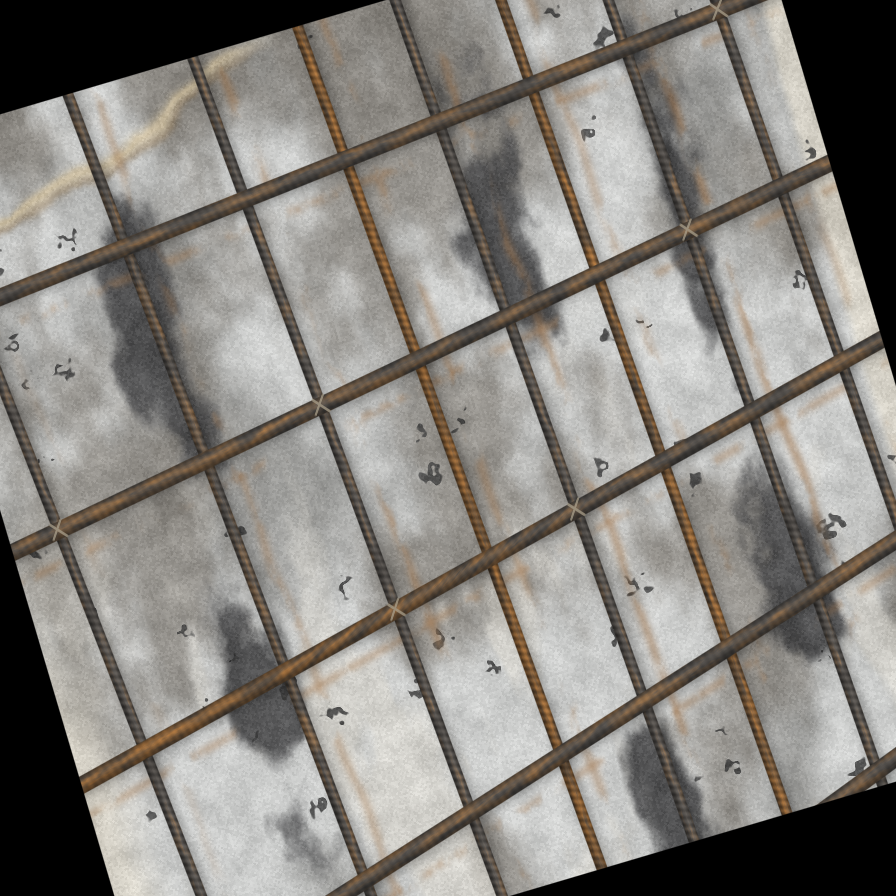
This texture is drawn by a WebGL 1 fragment shader. Its source:

```glsl
precision highp float;

uniform vec2 u_resolution;

float hash(vec2 p) {
  vec3 q = fract(p.xyx * 0.1031);
  q += dot(q, q.yzx + 33.33);
  return fract((q.x + q.y) * q.z);
}

float noise(vec2 p) {
  vec2 i = floor(p), f = fract(p);
  f = f * f * (3.0 - 2.0 * f);
  return mix(mix(hash(i), hash(i + vec2(1, 0)), f.x),
             mix(hash(i + vec2(0, 1)), hash(i + vec2(1, 1)), f.x), f.y);
}

float fbm(vec2 p) {
  float sum = 0.0, gain = 0.52;
  for (int i = 0; i < 5; i++) {
    sum += gain * noise(p);
    p = mat2(1.6, 1.2, -1.2, 1.6) * p + 17.3;
    gain *= 0.5;
  }
  return sum;
}

float bell(float x, float width) {
  return exp(-x * x / (width * width));
}

// Ribbed round bar; across runs from -1 to 1, along is in canvas units
vec3 steel(float across, float along, float rust, float ribs) {
  float wear = fbm(vec2(along * 45.0, across * 1.5 + rust * 50.0));
  vec3 color = mix(vec3(0.32, 0.305, 0.29), vec3(0.49, 0.34, 0.19),
                   clamp(rust + 1.4 * (wear - 0.5), 0.0, 1.0));
  float light = 0.6 + 0.55 * bell(across - 0.2, 0.65);
  light += ribs * sin(along * 700.0 + across * 1.6);
  return color * light * (0.75 + 0.5 * wear);
}

vec3 concrete(vec2 q) {
  float tone = fbm(q * vec2(8.0, 4.0) + 3.0);
  float grain = fbm(q * 42.0);
  vec3 color = mix(vec3(0.61, 0.61, 0.60), vec3(0.80, 0.805, 0.80), smoothstep(0.27, 0.62, tone));

  // Grime, thicker toward the upper left
  float corner = smoothstep(-0.1, 0.7, q.y - q.x);
  float grime = smoothstep(0.46, 0.75, fbm(q * vec2(11.0, 6.0) + 40.0) + 0.14 * corner);
  color = mix(color, vec3(0.47, 0.45, 0.42), grime * 0.65);

  // Pale smears and cream borders
  float smear = smoothstep(0.53, 0.62, fbm(q * vec2(10.0, 3.5) + 21.0));
  color = mix(color, vec3(0.84, 0.83, 0.80), 0.7 * smear * (1.0 - smoothstep(-0.3, 0.25, q.y)));
  float border = smoothstep(0.465, 0.48, q.x + 0.03 * (tone - 0.5));
  border += smoothstep(0.44, 0.49, -q.x + 0.08 * (tone - 0.5)) * (1.0 - smoothstep(-0.2, 0.0, q.y));
  color = mix(color, vec3(0.86, 0.84, 0.79), 0.8 * border);

  // Ragged cream seam
  float seam = q.y - 0.514 - 0.348 * q.x + 0.06 * (fbm(q * 9.0) - 0.5);
  float reach = 1.0 - smoothstep(-0.14, -0.04, q.x);
  color = mix(color, vec3(0.56, 0.49, 0.40), 0.6 * reach * bell(seam + 0.009, 0.006));
  color = mix(color, vec3(0.80, 0.74, 0.62), 0.85 * reach * bell(seam, 0.008));

  // Long soot patches in columns
  float soot = -1.0;
  for (int i = 0; i < 6; i++) {
    float column = mod(float(i), 3.0), row = floor(float(i) / 3.0);
    vec2 center = vec2(-0.28 + 0.5 * column - 0.0975 * column * column,
                       0.22 - row * (0.45 + 0.25 * column * (2.0 - column)));
    soot = max(soot, 1.0 - length((q - center) / vec2(0.05, 0.17)));
  }
  soot += 1.7 * (fbm(q * vec2(19.0, 10.0) + 8.0) - 0.5) + 0.5 * (grain - 0.5);
  color = mix(color, vec3(0.27, 0.27, 0.275), 0.88 * smoothstep(0.08, 0.6, soot));

  // Scattered dark chips
  vec2 cell = floor(q * 22.0), local = fract(q * 22.0) - 0.5;
  float pick = hash(cell + 71.0);
  local += 0.5 * (vec2(noise(q * 130.0), noise(q * 130.0 + 50.0)) - 0.5);
  float chip = 1.0 - smoothstep(0.05, 0.12, length(local) - 0.12 * hash(cell + 9.0));
  color = mix(color, vec3(0.22), 0.8 * chip * step(0.89, pick));

  return color + 0.16 * (grain - 0.5) + 0.07 * (hash(floor(q * 400.0) + 300.0) - 0.5);
}

void main() {
  float scale = min(u_resolution.x, u_resolution.y);
  float aa = 0.8 / scale;
  vec2 p = (gl_FragCoord.xy - 0.5 * u_resolution) / scale;
  vec2 q = vec2(dot(p, vec2(0.9588, 0.284)), dot(p, vec2(-0.284, 0.9588)));
  vec3 color = concrete(q);
  float patchy = smoothstep(0.42, 0.65, fbm(q * vec2(34.0, 20.0) + 90.0));
  vec3 rustStain = vec3(0.63, 0.46, 0.30);

  // Crossbars fan out as their slope grows with each row
  float gap = 0.238 - 0.066 * q.x;
  float k = (0.343 + 0.092 * q.x - q.y) / gap;
  float row = floor(k + 0.5);
  float slope = 0.092 + 0.066 * row;
  float rowDist = (row - k) * gap * -inversesqrt(1.0 + slope * slope);
  rowDist = -rowDist;
  float trace = (fract(k + 0.37) - 0.5) * gap;
  color = mix(color, rustStain, 0.35 * patchy * bell(trace, 0.006));

  // Upright bars with uneven spacing
  float tie = 0.0;
  for (int n = 0; n < 8; n++) {
    float i = float(n) - 3.0;
    float foot = 0.002 + i * (0.1126 + i * (-0.0041 + i * (0.00182 - 0.00022 * i)));
    float d = q.x - foot + q.y * (0.059 - 0.006 * i + 0.0008 * i * i);
    float rust = step(mod(i, 2.0), 0.5) * exp(-0.25 * (i - 0.8) * (i - 0.8));
    float streak = bell(d - 0.024 - 0.008 * noise(q * 14.0), 0.006);
    color = mix(color, rustStain, 0.6 * streak * patchy * hash(vec2(i + 9.0, 4.0)));
    color *= 1.0 - 0.22 * bell(d - 0.004, 0.009);
    float cover = 1.0 - smoothstep(-aa, aa, abs(d) - 0.0062);
    color = mix(color, steel(d / 0.0062, q.y + 0.02 * i, rust, 0.13), cover);

    // Wire twists on some crossings
    float wire = min(abs(d + 0.7 * rowDist), abs(d - 0.9 * rowDist + 0.003));
    float near = 1.0 - smoothstep(0.011, 0.014, length(vec2(d, rowDist)));
    tie = max(tie, near * (1.0 - smoothstep(0.0008, 0.0008 + 2.0 * aa, wire))
                   * step(0.68, hash(vec2(i + 20.0, row + 5.0))));
  }

  // Crossbars lie on top
  color *= 1.0 - 0.25 * bell(rowDist + 0.006, 0.01);
  float rowRust = 0.22 + 0.4 * bell(row - 2.0, 0.8) * (1.0 - smoothstep(-0.3, 0.2, q.x));
  float rowCover = 1.0 - smoothstep(-aa, aa, abs(rowDist) - 0.0096);
  color = mix(color, steel(rowDist / 0.0096, q.x + 0.3 * row, rowRust, 0.05), rowCover);
  color = mix(color, vec3(0.66, 0.62, 0.54), 0.75 * tie);

  // Tilted square slab on black
  float slab = max(abs(q.x), abs(q.y)) - 0.499;
  color *= 1.0 - smoothstep(-aa, aa, slab);
  gl_FragColor = vec4(clamp(color, 0.0, 1.0), 1.0);
}
```
